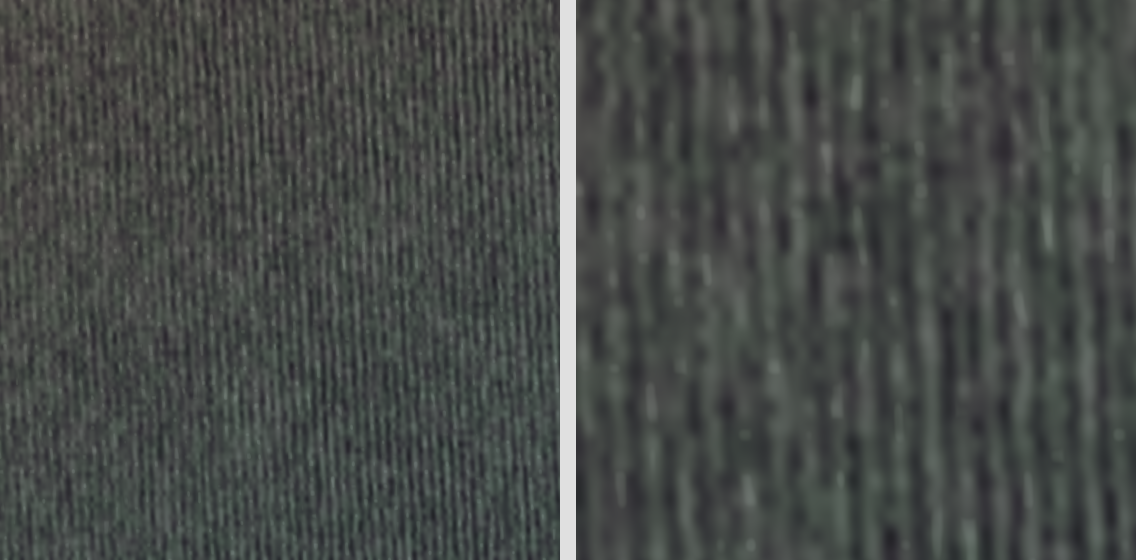
Left: the whole. Right: its middle third, enlarged.
Give the GLSL for this texture, as a WebGL 2 fragment shader.

```glsl
#version 300 es
precision highp float;

uniform vec2 u_resolution;
out vec4 fragColor;

float hash(vec2 p) {
    vec3 q = fract(vec3(p.xyx) * 0.1031);
    q += dot(q, q.yzx + 33.33);
    return fract((q.x + q.y) * q.z);
}

// Smooth value noise, centred on zero
float noise(vec2 p) {
    vec2 i = floor(p);
    vec2 f = fract(p);
    f = f * f * (3.0 - 2.0 * f);
    float low = mix(hash(i), hash(i + vec2(1.0, 0.0)), f.x);
    float high = mix(hash(i + vec2(0.0, 1.0)), hash(i + vec2(1.0, 1.0)), f.x);
    return mix(low, high, f.y) - 0.5;
}

void main() {
    vec2 uv = gl_FragCoord.xy / u_resolution;

    // 54 ribs leaning left towards the top, wavering along their length
    float x = uv.x + 0.045 * uv.y;
    x += 0.004 * noise(uv * vec2(5.0, 4.0)) + 0.003 * noise(uv * vec2(40.0, 22.0) + 7.0);
    float ribCoord = x * 54.0;
    float rib = cos(6.28319 * (fract(ribCoord) - 0.5));

    // Grooves deepen to the right and fade in worn areas
    float depth = mix(0.030, 0.054, smoothstep(0.1, 0.9, uv.x));
    depth *= 1.0 + 0.7 * noise(uv * vec2(9.0, 7.0) + 31.0)
                 + 0.9 * noise(uv * vec2(50.0, 28.0) + 63.0);

    // Knitted streaks, small stitches and broad shading
    float streaks = noise(vec2(x * 112.0, uv.y * 38.0) + 11.0);
    float stitches = noise(vec2(x * 130.0, uv.y * 92.0) + 47.0);
    float shading = noise(uv * vec2(7.0, 6.0) + 83.0);
    float light = 0.279 + rib * depth + 0.095 * streaks + 0.105 * stitches + 0.025 * shading;

    // Sparse pale flecks on the rib crests
    float fleck = smoothstep(0.22, 0.46, noise(vec2(x * 108.0, uv.y * 76.0) + 141.0));
    light += 0.06 * fleck * smoothstep(-0.2, 0.8, rib);
    light = max(light, 0.13);

    // Warm at upper left, cool at lower right, bluish in the grooves
    float cool = smoothstep(-0.1, 1.1, 0.35 * uv.x + 0.75 * (1.0 - uv.y));
    vec3 tint = mix(vec3(1.01, 0.995, 0.92), vec3(0.91, 1.03, 0.99), cool);
    vec3 color = light * tint;
    float groove = 1.0 - smoothstep(0.19, 0.31, light);
    color += groove * vec3(0.004, -0.005, 0.016);

    // Soft green and mauve colour blotches
    float blotch = noise(uv * vec2(42.0, 30.0) + 203.0);
    color += blotch * vec3(-0.018, 0.014, -0.012);

    fragColor = vec4(clamp(color, 0.0, 1.0), 1.0);
}
```
